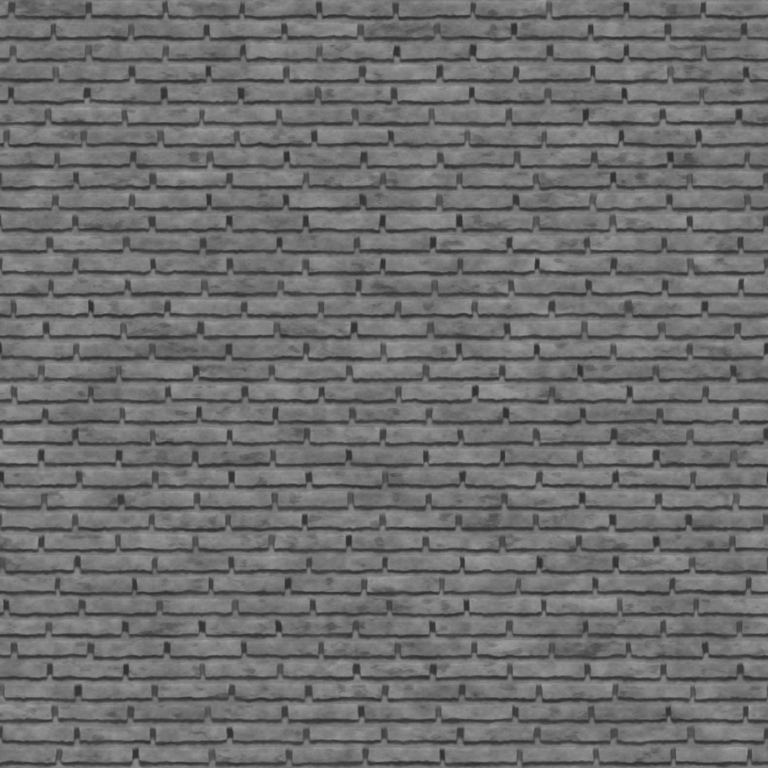
Give the GLSL for this texture, as a WebGL 1 fragment shader.

```glsl
precision highp float;
uniform vec2 u_resolution;

const vec2 GRID = vec2(10.0, 36.0); // bricks across, courses up

float hash(vec2 p) {
  vec3 q = fract(p.xyx * vec3(0.1031, 0.1030, 0.0973));
  q += dot(q, q.yzx + 33.33);
  return fract((q.x + q.y) * q.z);
}

float noise(vec2 p) {
  vec2 i = floor(p), f = fract(p);
  f = f * f * (3.0 - 2.0 * f);
  return mix(mix(hash(i), hash(i + vec2(1.0, 0.0)), f.x),
             mix(hash(i + vec2(0.0, 1.0)), hash(i + 1.0), f.x), f.y);
}

float fbm(vec2 p) {
  float sum = 0.0, amp = 0.5;
  for (int i = 0; i < 4; i++) {
    sum += amp * noise(p);
    p = p * 2.03 + 17.1;
    amp *= 0.5;
  }
  return sum / 0.9375;
}

float roundBox(vec2 p, vec2 halfSize, float radius) {
  vec2 d = abs(p) - halfSize + radius;
  return length(max(d, 0.0)) + min(max(d.x, d.y), 0.0) - radius;
}

void main() {
  vec2 uv = gl_FragCoord.xy / u_resolution;
  vec2 p = uv * GRID.y; // one unit is one course height
  float soft = max(0.06, 0.8 * GRID.y / u_resolution.y);

  // Running bond with an uneven shift per course
  float row = floor(p.y);
  float shift = mix(0.66, 0.08, mod(row, 2.0)) + 0.24 * (hash(vec2(row, 71.0)) - 0.5);
  float along = uv.x * GRID.x - shift;
  vec2 id = vec2(mod(floor(along), GRID.x), row);
  float cellWidth = GRID.y / GRID.x;
  vec2 local = vec2((fract(along) - 0.5) * cellWidth, fract(p.y) - 0.62);

  // Brick outline: slight tilt, varied size, chipped edges
  float tone = hash(id + 3.7);
  vec2 b = local;
  b.y += b.x * 0.028 * (hash(id + 11.3) - 0.5);
  b += 0.09 * (vec2(noise(p * 2.6), noise(p * vec2(1.8, 2.5) + 40.0)) - 0.5);
  b.y += 0.05 * (noise(p * 5.5 + 9.0) - 0.5);
  vec2 halfSize = vec2(1.69 - 0.07 * hash(id + 23.1), 0.355 - 0.04 * hash(id + 31.9));
  float d = roundBox(b, halfSize, 0.08);
  float brick = 1.0 - smoothstep(-soft, soft, d);

  // Pale mortar
  float grain = fbm(p * vec2(2.2, 3.2));
  float blotch = fbm(p * vec2(0.55, 0.9) + 60.0);
  float shade = 0.475 + 0.13 * (grain - 0.5) + 0.08 * (blotch - 0.5);

  // Dark recess in the upright joint, fading toward its foot
  float jointId = mod(floor(along + 0.5), GRID.x);
  float depth = 0.45 + 0.55 * hash(vec2(jointId, row) + 47.0);
  float gap = 0.5 * cellWidth - abs(local.x);
  float recess = (1.0 - smoothstep(0.08, 0.26, gap))
               * smoothstep(-0.34, -0.14, b.y) * (1.0 - smoothstep(0.16, 0.36, b.y));
  shade = mix(shade, 0.19, recess * depth);

  // Shadow beneath each brick
  float shadow = 1.0 - smoothstep(-0.07, 0.12, roundBox(b + vec2(0.0, 0.15), halfSize, 0.08));
  float strength = 0.72 + 0.26 * noise(p * vec2(0.9, 1.6) + 80.0);
  shade = mix(shade, 0.19, shadow * strength);

  // Brick face: own tone, stains, pits and a paler upper edge
  float face = 0.483 + 0.05 * (tone - 0.5) + 0.05 * b.y;
  face += 0.16 * (grain - 0.5) + 0.15 * (blotch - 0.5);
  face -= 0.09 * smoothstep(0.6, 0.8, fbm(p * vec2(1.3, 2.4) + 130.0));
  face += 0.025 * smoothstep(-0.16, -0.05, d) * smoothstep(0.0, 0.3, b.y);
  shade = mix(shade, face, brick);

  shade += 0.025 * (noise(p * 11.0) - 0.5);
  gl_FragColor = vec4(vec3(shade), 1.0);
}
```
